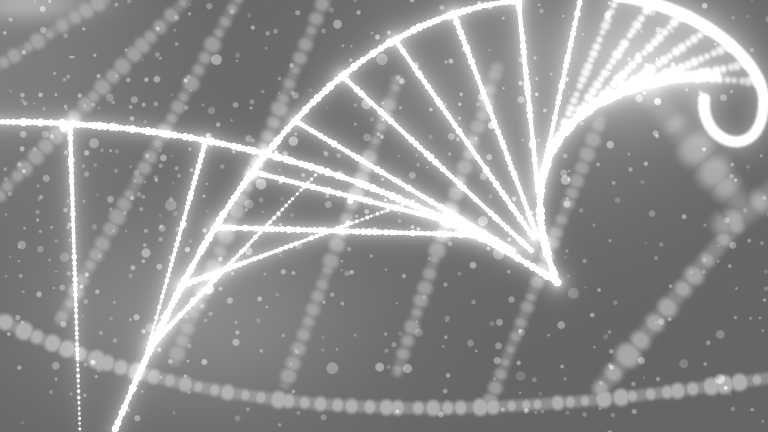
Give the GLSL for this background, as a Shadertoy shader.

```glsl
const float BASE_GRAY = 0.40;
const float STRAND_RADIUS = 0.0078;
const float RUNG_RADIUS = 0.0066;
const float FRONT_SPACING = 0.0125;
const float GLOW_REACH = 0.016;
const float GLOW_GAIN = 0.30;
const float BACK_RADIUS = 0.017;
const float BACK_GRAY = 0.74;
const float DUST_GAIN = 0.24;

float hash(float n) { return fract(sin(n * 127.1) * 4375.85); }
float hash2(vec2 c) { return hash(dot(c, vec2(1.37, 7.91))); }

float haze(vec2 p, vec2 centre, vec2 size) {
    vec2 d = (p - centre) / size;
    return exp(-dot(d, d));
}

// Line coordinates: x runs along, y is the distance
vec2 segment(vec2 p, vec2 a, vec2 b) {
    vec2 ab = b - a;
    float t = clamp(dot(p - a, ab) / dot(ab, ab), 0.0, 1.0);
    return vec2(t * length(ab), distance(p, a + ab * t));
}

vec2 bezier(mat4x2 c, float t) {
    float u = 1.0 - t;
    return c * vec4(u * u * u, 3.0 * u * u * t, 3.0 * u * t * t, t * t * t);
}

vec2 curve(vec2 p, mat4x2 c) {
    vec2 best = vec2(0.0, 9.0), prev = c[0];
    float along = 0.0;
    for (int i = 1; i <= 18; i++) {
        vec2 next = bezier(c, float(i) / 18.0);
        vec2 q = segment(p, prev, next);
        if (q.y < best.y) best = vec2(along + q.x, q.y);
        along += distance(prev, next);
        prev = next;
    }
    return best;
}

float disc(float d, float radius, float soft) {
    soft = max(soft, 0.8 / iResolution.y);
    return 1.0 - smoothstep(radius - soft, radius + soft, d);
}

// Jittered beads in one-dimensional cells
float beads(vec2 q, float spacing, float radius, float soft, float seed) {
    float lit = 0.0, cell = floor(q.x / spacing);
    for (float k = -1.0; k <= 1.0; k++) {
        float h = hash(cell + k + seed * 31.0);
        float centre = (cell + k + 0.5 + 0.4 * (h - 0.5)) * spacing;
        float r = radius * (0.65 + 0.5 * fract(h * 7.0));
        lit = max(lit, disc(length(q - vec2(centre, 0.0)), r, soft));
    }
    return lit;
}

float frontLight(vec2 q, float radius, float core, float seed) {
    float body = max(beads(q, FRONT_SPACING, radius, 0.002, seed),
                     core * disc(q.y, radius * 0.5, 0.003));
    return 0.75 * body + GLOW_GAIN * core * exp(-q.y / GLOW_REACH);
}

float frontRung(vec2 p, vec2 a, vec2 b, float taper, float seed) {
    vec2 q = segment(p, a, b);
    float thick = mix(1.0, taper, q.x / distance(a, b));
    return frontLight(q, RUNG_RADIUS * thick, smoothstep(0.3, 1.0, thick), seed);
}

float backLight(vec2 q, float radius, float soft, float seed) {
    return max(beads(q, radius * 1.9, radius, soft, seed), 0.55 * disc(q.y, radius * 0.7, soft));
}

// Scattered specks in square cells
float dust(vec2 p, float size, float amount) {
    vec2 cell = floor(p / size);
    float h = hash2(cell + size * 91.0);
    vec2 centre = 0.25 + 0.5 * vec2(hash(h * 3.1), hash(h * 5.3 + 1.0));
    float radius = size * mix(0.06, 0.15, hash(h * 9.7));
    return step(h, amount) * disc(distance(p, (cell + centre) * size), radius, 0.002) * (0.4 + 0.6 * hash(h + 2.0));
}

void mainImage(out vec4 fragColor, in vec2 fragCoord) {
    vec2 p = fragCoord / iResolution.y;

    // Soft backdrop
    float gray = BASE_GRAY + 0.14 * haze(p, vec2(0.45, 0.27), vec2(0.40, 0.24))
        + 0.10 * haze(p, vec2(0.0, 0.85), vec2(0.40, 0.35)) + 0.13 * haze(p, vec2(1.2, 0.8), vec2(0.40, 0.3))
        + 0.25 * haze(p, vec2(1.5, 0.87), vec2(0.19, 0.14)) + 0.20 * haze(p, vec2(0.06, 0.99), vec2(0.15, 0.04));

    // Blurred struts behind
    const vec4 struts[7] = vec4[7](
        vec4(0.43, 1.0, 0.0, 0.55), vec4(0.56, 1.02, 0.14, 0.26), vec4(0.75, 1.0, 0.405, 0.167),
        vec4(0.92, 0.81, 0.66, 0.11), vec4(1.15, 0.84, 0.92, 0.14), vec4(1.39, 0.72, 1.13, 0.06),
        vec4(0.24, 1.0, 0.0, 0.85));
    float back = 0.0;
    for (int i = 0; i < 7; i++)
        back = max(back, 0.62 * backLight(segment(p, struts[i].xy, struts[i].zw), BACK_RADIUS, 0.009, float(i)));
    back = max(back, 0.75 * backLight(segment(p, vec2(1.72, 0.50), vec2(1.39, 0.10)), 0.026, 0.012, 8.0));
    back = max(back, 0.75 * backLight(segment(p, vec2(1.45, 0.85), vec2(1.72, 0.52)), 0.036, 0.022, 9.0));
    back = max(back, 0.80 * backLight(segment(p, vec2(1.68, 0.48), vec2(1.80, 0.56)), 0.035, 0.020, 10.0));
    const mat4x2 floorStrand = mat4x2(0.0, 0.26, 0.5, 0.01, 1.1, 0.02, 1.78, 0.125);
    back = max(back, 0.85 * backLight(curve(p, floorStrand), 0.019, 0.007, 11.0));
    gray = mix(gray, BACK_GRAY, back);

    // Floating dust
    float amount = 0.22 + 0.35 * haze(p, vec2(0.2, 0.55), vec2(0.4, 0.25));
    gray += DUST_GAIN * (dust(p, 0.035, amount) + dust(p + 0.37, 0.055, amount) + dust(p + 0.71, 0.09, 0.3));

    // Main strands
    const mat4x2 crossing = mat4x2(0.0, 0.718, 0.45, 0.72, 0.88, 0.61, 1.29, 0.347);
    const mat4x2 arch = mat4x2(0.266, 0.005, 0.43, 0.40, 0.70, 0.95, 1.20, 1.0);
    const mat4x2 inner = mat4x2(1.29, 0.347, 1.16, 0.66, 1.36, 0.82, 1.66, 0.825);
    const mat4x2 outer = mat4x2(1.43, 1.01, 1.62, 0.985, 1.765, 0.86, 1.768, 0.77);
    const mat4x2 hook = mat4x2(1.768, 0.77, 1.77, 0.62, 1.62, 0.66, 1.63, 0.77);
    float front = frontLight(curve(p, crossing), STRAND_RADIUS, 1.0, 1.0)
        + frontLight(curve(p, arch), STRAND_RADIUS, 1.0, 2.0)
        + frontLight(curve(p, inner), STRAND_RADIUS * 1.2, 1.0, 3.0);
    vec2 outerLine = curve(p, outer), hookLine = curve(p, hook);
    float loopDistance = min(outerLine.y, hookLine.y);
    front += 0.5 * disc(loopDistance, 0.012, 0.007) + 0.25 * exp(-loopDistance / 0.025);

    // Fan of rungs from the arch
    const vec2 fanEnds[9] = vec2[9](
        vec2(0.741, 0.606), vec2(0.961, 0.537), vec2(1.11, 0.456), vec2(1.07, 0.48), vec2(1.19, 0.42),
        vec2(1.23, 0.42), vec2(1.235, 0.45), vec2(1.243, 0.456), vec2(1.245, 0.56));
    for (int i = 0; i < 9; i++) {
        float n = float(i);
        front += frontRung(p, bezier(arch, 0.16 + 0.105 * n), fanEnds[i], i < 2 ? 0.45 : 0.95, n + 4.0);
    }
    front += frontRung(p, vec2(0.162, 0.711), vec2(0.185, 0.0), 0.45, 14.0);
    front += frontRung(p, vec2(0.475, 0.669), vec2(0.33, 0.15), 0.45, 15.0);
    front += 0.7 * frontRung(p, vec2(1.343, 1.0), vec2(1.257, 0.6), 0.9, 16.0);

    // Hazy rungs inside the far loop
    for (float n = 0.0; n < 7.0; n++) {
        float t = n / 7.0;
        vec2 q = segment(p, bezier(outer, t), bezier(inner, 0.42 + 0.58 * t));
        front += 0.22 * beads(q, 0.017, 0.010, 0.006, n + 20.0) + 0.08 * exp(-q.y / 0.02);
    }

    fragColor = vec4(vec3(clamp(gray + front, 0.0, 1.0)), 1.0);
}
```
